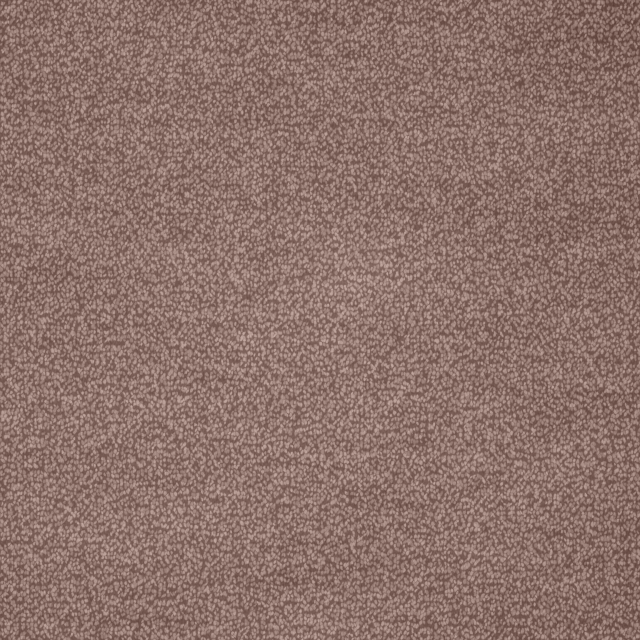
Reproduce this texture procedurally as a WebGL 1 fragment shader.

```glsl
precision highp float;
// Short-pile carpet in dusty rose brown: slim upright tufts on a jittered grid,
// each a pale flat-topped grain with its own lean, size and tone on a dark base.
// Gradient noise adds fibres and faint rows; a soft falloff dims the rim.

uniform vec2 u_resolution;

const vec2 TUFT_COUNT = vec2(192.0, 138.0);
const vec3 BASE_COLOR = vec3(0.42, 0.311, 0.281);
const vec3 TIP_COLOR = vec3(0.67, 0.566, 0.535);

vec3 hash3(vec2 cell) {
  vec3 p = fract(cell.xyx * vec3(0.1031, 0.1030, 0.0973));
  p += dot(p, p.yxz + 33.33);
  return fract((p.xxy + p.yzz) * p.zyx);
}

float cornerSlope(vec2 corner, vec2 offset) {
  return dot(hash3(corner + 57.0).xy * 2.0 - 1.0, offset);
}

// Gradient noise, roughly -0.7 to 0.7
float gradientNoise(vec2 p) {
  vec2 cell = floor(p);
  vec2 f = p - cell;
  vec2 blend = f * f * f * (f * (f * 6.0 - 15.0) + 10.0);
  vec2 e = vec2(1.0, 0.0);
  float low = mix(cornerSlope(cell, f), cornerSlope(cell + e.xy, f - e.xy), blend.x);
  float high = mix(cornerSlope(cell + e.yx, f - e.yx),
                   cornerSlope(cell + e.xx, f - e.xx), blend.x);
  return mix(low, high, blend.y);
}

// Nearest tuft: x = distance from its crown, y = its random tone
vec2 nearestTuft(vec2 p) {
  vec2 home = floor(p);
  vec2 nearest = vec2(9.0, 0.0);
  for (int j = -1; j <= 1; j++) {
    for (int i = -1; i <= 1; i++) {
      vec2 cell = home + vec2(float(i), float(j));
      vec3 seed = hash3(cell);
      vec3 trait = hash3(cell + 311.0);
      vec2 d = p - cell - 0.5 - vec2(0.75, 0.9) * (seed.xy - 0.5);
      d.x -= d.y * mix(-0.5, 0.65, trait.x);
      float crown = length(d) * mix(0.8, 1.3, trait.y);
      if (crown < nearest.x) nearest = vec2(crown, seed.z);
    }
  }
  return nearest;
}

// Lightness of the pile surface around zero
float pile(vec2 uv, vec2 count) {
  vec2 grid = uv * count;
  vec2 ragged = vec2(gradientNoise(grid * 1.6), gradientNoise(grid * 1.6 + 71.0));
  vec2 tuft = nearestTuft(grid + 0.3 * ragged);
  float grain = 1.0 - smoothstep(0.2, 0.64, tuft.x);
  float tone = (tuft.y - 0.5) * mix(0.3, 1.0, grain);
  float fibre = gradientNoise(grid * vec2(2.3, 1.7) + 23.0);
  return 0.80 * (grain - 0.47) + 0.5 * tone + 0.32 * fibre;
}

// Slow changes of light: wide patches, horizontal rows and a darker rim
float broadShade(vec2 uv) {
  float clumps = gradientNoise(uv * vec2(30.0, 44.0) + 13.0);
  float patches = gradientNoise(uv * vec2(3.0, 8.0) + 5.0);
  float rows = gradientNoise(uv * vec2(6.0, 50.0) + 29.0);
  vec2 fromLight = uv - vec2(0.38, 0.45);
  float falloff = 0.18 - dot(fromLight, fromLight);
  return 0.08 * clumps + 0.13 * patches + 0.14 * rows + 0.42 * falloff;
}

void main() {
  // Four samples per pixel keep the small tufts smooth
  float relief = 0.0;
  for (int j = 0; j < 2; j++) {
    for (int i = 0; i < 2; i++) {
      vec2 shift = 0.5 * vec2(float(i), float(j)) - 0.25;
      relief += 0.25 * pile((gl_FragCoord.xy + shift) / u_resolution, TUFT_COUNT);
    }
  }
  float light = 0.52 + relief + broadShade(gl_FragCoord.xy / u_resolution);
  gl_FragColor = vec4(mix(BASE_COLOR, TIP_COLOR, clamp(light, -0.3, 1.35)), 1.0);
}
```
